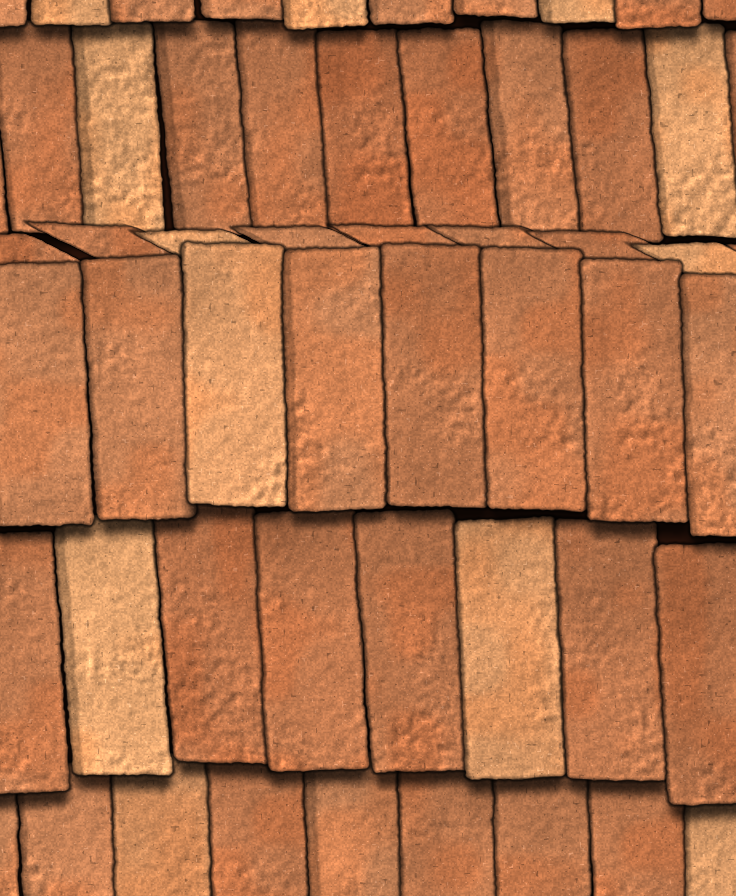
Write a WebGL 1 fragment shader that draws this texture.

```glsl
precision highp float;
// Stacked clay bricks: overlapping rows of leaning, rough-edged blocks.
// Each row lays jittered rounded boxes over soft contact shadows, and
// layered noise gives every face its mottling, sandy grain and pits.
uniform vec2 u_resolution;

float hash(vec2 p) {
  p = fract(p * vec2(0.1031, 0.1137));
  p += dot(p, p.yx + 33.33);
  return fract((p.x + p.y) * p.x * 7.31 + p.y * 19.7);
}

float noise(vec2 p) {
  vec2 i = floor(p), f = fract(p);
  f = f * f * (3.0 - 2.0 * f);
  return mix(mix(hash(i), hash(i + vec2(1, 0)), f.x),
             mix(hash(i + vec2(0, 1)), hash(i + vec2(1, 1)), f.x), f.y);
}

float fbm(vec2 p) {
  float sum = 0.0, amp = 0.5;
  for (int i = 0; i < 4; i++) {
    sum += amp * noise(p);
    p = mat2(1.6, 1.2, -1.2, 1.6) * p + 17.3;
    amp *= 0.5;
  }
  return sum;
}

float roundedBox(vec2 p, vec2 halfSize, float radius) {
  vec2 d = abs(p) - halfSize + radius;
  return length(max(d, 0.0)) + min(max(d.x, d.y), 0.0) - radius;
}

// Fired clay face: q is local position, spot places the grain,
// edge is the distance to the outline
vec3 clay(vec2 q, vec2 spot, vec2 halfSize, float edge, float seed, float pale, float tone) {
  vec2 s = spot + seed * vec2(3.7, 5.3) + 4.0;
  vec3 color = mix(vec3(0.635, 0.375, 0.235), vec3(0.785, 0.52, 0.35), seed * 0.55 + tone);
  color = mix(color, vec3(0.89, 0.645, 0.435), pale * (0.55 + 0.4 * seed));
  color *= 0.88 + 0.27 * fbm(s * 13.0);
  color *= mix(vec3(1.0), vec3(1.02, 0.96, 0.91), smoothstep(0.45, 0.8, noise(s * 18.0)));

  // Relief lit from the upper left, coarser in worn patches low down
  float worn = smoothstep(0.55, 0.9, noise(s * 17.0 + 9.0) - q.y * 1.6);
  float relief = fbm(s * 110.0) - fbm(s * 110.0 + vec2(-0.5, 0.5));
  color *= 1.0 + relief * (0.24 + 0.40 * worn);
  color *= 0.90 + 0.20 * noise(s * 560.0);
  color += 0.11 * smoothstep(0.88, 0.99, noise(s * 330.0));
  color *= 1.0 - 0.25 * smoothstep(0.88, 0.99, noise(s * 250.0 + 31.0));

  // Shaded side face, rubbed arris and a darker turn at the outline
  float sideWidth = 0.004 + 0.012 * seed * seed;
  float fromLeft = q.x + halfSize.x + 0.003 * noise(s * 60.0);
  color *= 1.0 - 0.27 * (1.0 - smoothstep(sideWidth - 0.003, sideWidth + 0.002, fromLeft));
  color *= 1.0 + 0.06 * smoothstep(-0.012, -0.005, edge);
  color *= 1.0 - 0.34 * smoothstep(-0.0045, 0.0, edge);
  return color * (1.02 - 0.09 * smoothstep(0.0, 1.0, q.y / halfSize.y));
}

// One row, left to right; finish holds pale-brick period, phase and row tone
vec3 layRow(vec3 scene, vec2 p, vec2 origin, float pitch, float halfHeight,
            float lean, float arch, vec3 finish) {
  float px = 1.0 / u_resolution.y;
  float nearest = floor((p.x - origin.x + lean * (p.y - origin.y)) / pitch + 0.5);
  vec2 rough = vec2(noise(p * 48.0), noise(p * 48.0 + 40.0)) - 0.5;
  rough += 0.6 * vec2(noise(p * 210.0), noise(p * 210.0 + 70.0)) - 0.3;
  for (int k = -1; k <= 1; k++) {
    float id = nearest + float(k);
    vec2 key = vec2(id + 20.0, floor(origin.y * 97.0) + 11.0);
    float seed = hash(key), shift = hash(key + 53.0) - 0.5, tilt = hash(key + 91.0) - 0.5;
    vec2 center = origin + vec2(id * pitch + 0.005 * shift, 0.0);
    float across = (center.x - 0.36) / 0.4;
    center.y += arch * (1.0 - across * across) + 0.014 * tilt;
    vec2 q = p - center;
    q.x += (lean + 0.05 * shift) * q.y;
    q.y += 0.09 * tilt * q.x;
    q += rough * 0.0026;
    vec2 halfSize = vec2(0.5 * pitch + 0.0012 - 0.002 * seed, halfHeight);

    // Contact shadow falls below, with a thin dark line beside the brick
    float below = roundedBox(q + vec2(0.0, 0.010), halfSize - vec2(0.007, 0.0), 0.006);
    float beside = roundedBox(q, halfSize, 0.006);
    scene *= mix(0.30, 1.0, smoothstep(-0.004, 0.016, below));
    scene *= mix(0.30, 1.0, smoothstep(0.0, 0.0045, beside));

    float d = roundedBox(q, halfSize, 0.007);
    if (d < px) {
      float pale = 1.0 - step(0.5, mod(id - finish.y + 0.25, finish.x));
      vec3 face = clay(q, p - center, halfSize, d, seed, pale, finish.z);
      scene = mix(scene, face, 1.0 - smoothstep(-px, px, d));
    }
  }
  return scene;
}

void main() {
  vec2 p = gl_FragCoord.xy / u_resolution * vec2(0.82, 1.0);
  vec3 color = vec3(0.17, 0.075, 0.04);

  // Lower rows, each tucked under the one above
  color = layRow(color, p, vec2(-0.029, 0.0), 0.106, 0.146, 0.03, 0.015, vec3(6.0, 2.0, 0.42));
  color = layRow(color, p, vec2(0.013, 0.258), 0.1116, 0.145, 0.065, 0.033, vec3(4.0, 1.0, 0.30));

  // Back rows
  color = layRow(color, p, vec2(0.043, 0.852), 0.0911, 0.119, 0.08, 0.0, vec3(7.0, 1.0, 0.16));
  color = layRow(color, p, vec2(-0.02, 1.085), 0.094, 0.110, 0.05, 0.0, vec3(3.0, 1.0, 0.40));

  // Receding top faces, then the front row
  color = layRow(color, p, vec2(0.018, 0.712), 0.111, 0.021, 2.0, 0.015, vec3(5.0, 2.0, 0.35));
  color = layRow(color, p, vec2(0.042, 0.553), 0.111, 0.146, 0.04, 0.028, vec3(8.0, 2.0, 0.50));
  gl_FragColor = vec4(clamp(color, 0.0, 1.0), 1.0);
}
```
